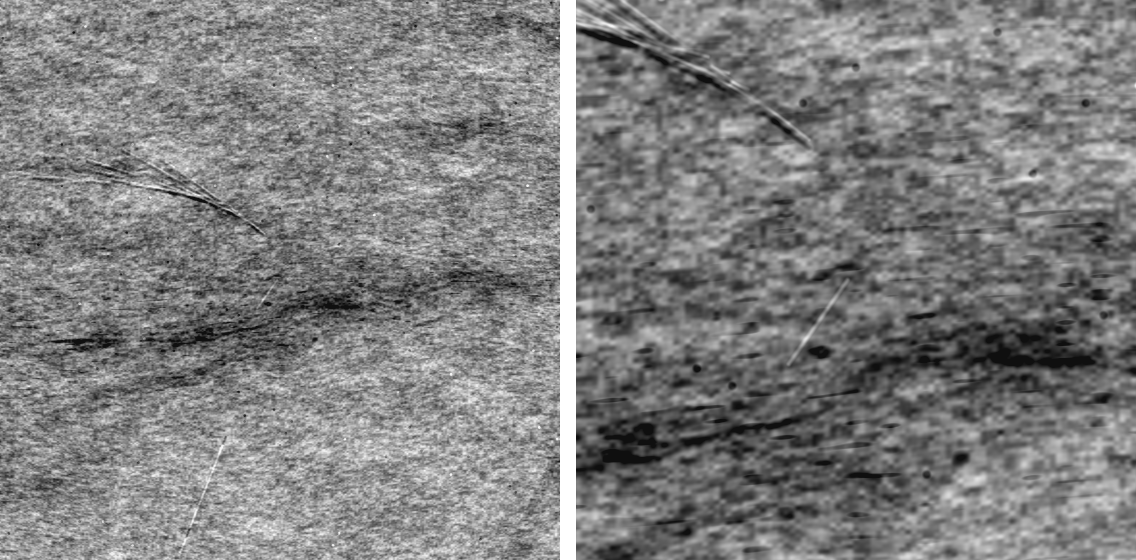
Left: the whole. Right: its middle third, enlarged.
A WebGL 2 fragment shader for this texture:

```glsl
#version 300 es
precision highp float;
// Weathered grey surface with horizontal grain, feathery dark strokes, cracks and scratches.
uniform vec2 u_resolution;
out vec4 fragColor;

float hash(vec2 cell) {
    vec3 h = fract(vec3(cell.xyx) * 0.1031);
    h += dot(h, h.yzx + 33.33);
    return fract((h.x + h.y) * h.z);
}

float noise(vec2 p) {
    vec2 cell = floor(p), f = fract(p);
    f = f * f * (3.0 - 2.0 * f);
    return mix(mix(hash(cell), hash(cell + vec2(1, 0)), f.x),
               mix(hash(cell + vec2(0, 1)), hash(cell + vec2(1, 1)), f.x), f.y);
}

float segmentDistance(vec2 p, vec2 a, vec2 b) {
    vec2 q = p - a, d = b - a;
    return length(q - d * clamp(dot(q, d) / dot(d, d), 0.0, 1.0));
}

// Thin line with an edge smoothed over about one pixel
float hairline(float dist, float halfWidth) {
    return 1.0 - smoothstep(0.0, halfWidth + 1.0 / u_resolution.y, abs(dist));
}

// Soft band from ends.xy to ends.zw, filled with bristle marks along its length
float brushStroke(vec2 p, vec4 ends, float width) {
    vec2 span = ends.zw - ends.xy, q = p - ends.xy;
    float size = length(span);
    vec2 dir = span / size;
    float along = dot(q, dir);
    float across = dot(q, vec2(-dir.y, dir.x));
    float t = along / size;
    float mask = smoothstep(-0.2, 0.2, t) * (1.0 - smoothstep(0.8, 1.2, t));
    mask *= exp(-across * across / (width * width));
    float bristles = noise(vec2(along * 22.0, across * 150.0) + ends.xy * 91.0);
    return mask * (0.35 + 1.1 * smoothstep(0.3, 0.9, bristles));
}

float grain(vec2 p) {
    float tone = 0.31 * (noise(p * vec2(135, 270)) - 0.5);
    tone += 0.25 * (noise(p * vec2(58, 175) + 17.0) - 0.5);
    tone += 0.24 * (noise(p * vec2(290, 390) + 43.0) - 0.5);
    tone += 0.14 * (noise(p * vec2(22, 48) + 71.0) - 0.5);
    return tone + 0.10 * (noise(p * vec2(7, 15) + 9.0) - 0.5);
}

void main() {
    vec2 p = gl_FragCoord.xy / u_resolution;
    vec2 wobble = vec2(noise(p * 9.0), noise(p * vec2(11, 14) + 31.0)) - 0.5;
    vec2 w = p + 0.035 * wobble + 0.008 * (noise(p * 45.0) - 0.5);

    // Broad tones: lighter lower right, darker band across the middle
    float tone = 0.56 + 0.075 * smoothstep(0.0, 0.6, p.x - 1.5 * p.y + 0.2);
    float bandY = 0.38 + 0.12 * p.x;
    tone -= 0.05 * exp(-pow((w.y - bandY) / 0.11, 2.0));
    tone -= 0.06 * exp(-dot((w - vec2(0.52, 0.45)) * vec2(4, 9), (w - vec2(0.52, 0.45)) * vec2(4, 9)));

    // Surface grain, slightly bowed
    vec2 bowed = p + vec2(0.0, 0.018 * sin(4.0 * p.x + 3.0 * p.y) + 0.006 * wobble.y);
    tone += grain(bowed);

    // Dark feathered strokes
    vec4 dark[10] = vec4[10](
        vec4(0.00, 0.71, 0.24, 0.70), vec4(0.21, 0.73, 0.53, 0.56),
        vec4(0.00, 0.57, 0.28, 0.57), vec4(0.00, 0.38, 0.36, 0.42),
        vec4(0.30, 0.41, 0.72, 0.46), vec4(0.62, 0.46, 1.05, 0.51),
        vec4(0.02, 0.11, 0.27, 0.23), vec4(0.12, 0.26, 0.58, 0.40),
        vec4(0.68, 0.76, 0.90, 0.79), vec4(0.74, 0.97, 1.05, 0.93));
    for (int i = 0; i < 10; i++)
        tone -= 0.16 * brushStroke(w, dark[i], 0.018 + 0.016 * hash(vec2(i, 4)));

    // Pale ridges
    vec4 pale[6] = vec4[6](
        vec4(0.70, 0.65, 0.90, 0.72), vec4(0.55, 0.55, 0.76, 0.57),
        vec4(0.18, 0.43, 0.32, 0.44), vec4(0.02, 0.30, 0.24, 0.34),
        vec4(0.66, 0.77, 0.82, 0.80), vec4(0.60, 0.47, 0.82, 0.41));
    for (int i = 0; i < 6; i++)
        tone += 0.13 * brushStroke(w, pale[i], 0.014);

    // Fan of fine paired hairs at upper left
    vec2 bent = p + vec2(0.0, 0.25 * pow(p.x - 0.3, 2.0));
    for (int i = 0; i < 7; i++) {
        float k = float(i);
        vec2 tip = vec2(0.06 + 0.032 * k, 0.70 + 0.007 * k);
        vec2 root = vec2(0.40 + 0.012 * k, 0.645 - 0.009 * k);
        float fade = smoothstep(0.2, 0.7, noise(p * vec2(28, 40) + k * 7.0));
        tone += 0.19 * fade * hairline(segmentDistance(bent, tip, root), 0.0012);
        tone -= 0.22 * fade * hairline(segmentDistance(bent + vec2(0, 0.005), tip, root), 0.0022);
    }

    // Cracks: one long central seam, with broken short ones around the band
    float seam = w.y - (0.385 + 0.075 * p.x + 0.008 * sin(14.0 * p.x));
    tone -= 0.27 * hairline(seam, 0.004) * smoothstep(0.3, 0.65, noise(p * vec2(26, 9)));
    float nearBand = 0.25 + exp(-pow((p.y - bandY) / 0.14, 2.0));
    float cracks = smoothstep(0.78, 0.95, noise(bowed * vec2(48, 235) + 57.0));
    tone -= 0.19 * cracks * nearBand;

    // Steep faint streaks at lower left and upper right
    float streaks = noise(vec2((p.x - 0.28 * p.y) * 150.0, p.y * 7.0)) - 0.45;
    float lowerLeft = (1.0 - smoothstep(0.08, 0.25, p.y)) * (1.0 - smoothstep(0.25, 0.45, p.x));
    tone += 0.13 * streaks * lowerLeft;
    float threads = noise(vec2(p.x * 170.0, p.y * 12.0)) - 0.5;
    tone += 0.07 * threads * smoothstep(0.6, 0.75, p.x) * smoothstep(0.75, 0.92, p.y);

    // Long scratch with dark breaks, and a short one near the centre
    float scratch = hairline(segmentDistance(p + 0.004 * wobble, vec2(0.405, 0.22), vec2(0.32, 0.01)), 0.0018);
    tone += scratch * mix(-0.3, 0.24, smoothstep(0.3, 0.5, noise(p * vec2(20, 42))));
    tone += 0.25 * hairline(segmentDistance(p, vec2(0.46, 0.45), vec2(0.495, 0.50)), 0.0015);

    // Dark wedge at lower right
    float wedgeEdge = p.x - 0.9 - 0.47 * p.y + 0.012 * wobble.x;
    float wedge = smoothstep(0.0, 0.006, wedgeEdge) * (1.0 - smoothstep(-0.01, 0.01, p.x - 0.94 - 0.8 * p.y));
    wedge *= 1.0 - smoothstep(0.17, 0.22, p.y);
    tone -= 0.13 * wedge + 0.12 * hairline(wedgeEdge, 0.003) * (1.0 - smoothstep(0.17, 0.2, p.y));

    // Sparse pale and dark specks
    vec2 cell = floor(p * 95.0);
    float pick = hash(cell + 7.0);
    float speck = 1.0 - smoothstep(0.12, 0.32, length(fract(p * 95.0) - 0.5));
    tone += speck * (0.32 * step(0.996, pick) - 0.28 * step(pick, 0.007));

    fragColor = vec4(vec3(clamp(tone, 0.06, 0.96)), 1.0);
}
```
